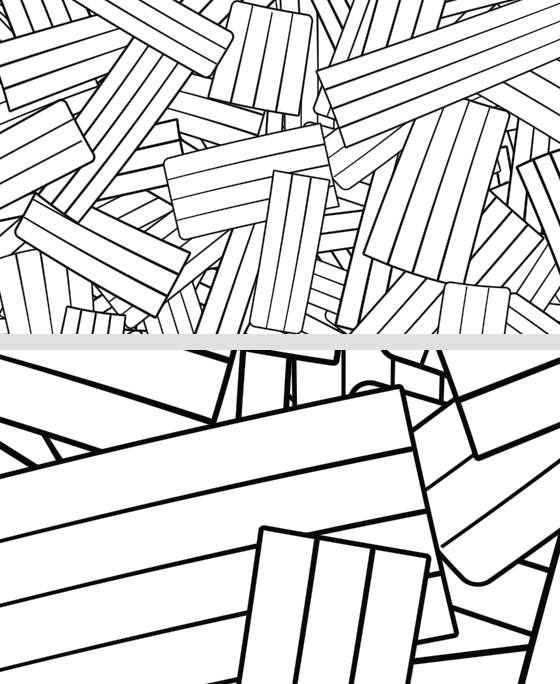
Top, the full canvas; bottom, a detail of the centre.
A WebGL 1 fragment shader for this pattern:

```glsl
precision highp float;
// Heap of white planks drawn in black ink, each with a few lengthwise grain lines.
// Planks are bent, tapered rounded boxes laid over each other in painter's order;
// an evenly spread sequence places them and a sine hash shapes them.

uniform vec2 u_resolution;

#define PLANK_COUNT 96
#define LINE_WIDTH 0.0058      // in canvas heights
#define EDGE_SOFTNESS 1.3      // width of the smoothed edge, in pixels
#define MARGIN 0.16            // how far plank centres may leave the canvas
#define BAND_MIN 0.045         // width of one band between grain lines
#define BAND_MAX 0.068
#define LENGTH_MIN 0.26
#define LENGTH_MAX 0.74
#define CORNER_RADIUS 0.018
#define TAPER 0.22
#define BEND 0.22

const vec3 PAPER = vec3(1.0);
const vec3 INK = vec3(0.03);

float hash(float plank, float trait) {
  return fract(sin(dot(vec2(plank, trait), vec2(12.9898, 78.233))) * 43758.5453);
}

// Linear edge: 1 where x is below 0, 0 above, smoothed over the given width.
float below(float x, float soft) {
  return clamp(0.5 - x / soft, 0.0, 1.0);
}

float roundedBox(vec2 p, vec2 halfSize, float radius) {
  vec2 d = abs(p) - halfSize + radius;
  return length(max(d, 0.0)) + min(max(d.x, d.y), 0.0) - radius;
}

// Moves p into the frame of a plank and undoes its hand-drawn distortion.
vec2 plankSpace(vec2 p, float id, vec2 halfSize) {
  float angle = 6.2832 * hash(id, 1.0);
  float c = cos(angle), s = sin(angle);
  vec2 q = vec2(c * p.x + s * p.y, c * p.y - s * p.x);
  q.y += BEND * (hash(id, 2.0) - 0.5) * q.x * q.x;
  q.x += 1.6 * (hash(id, 3.0) - 0.5) * q.y * q.y;
  float along = clamp(q.x / halfSize.x, -1.2, 1.2);
  q.y /= 1.0 + TAPER * (hash(id, 4.0) - 0.5) * along;
  return q;
}

// Returns the ink amount in x and the plank's coverage in y.
vec2 drawPlank(vec2 p, float id, float scale, float soft) {
  float bands = 3.0 + floor(1.7 * hash(id, 5.0));
  float bandWidth = scale * mix(BAND_MIN, BAND_MAX, hash(id, 6.0));
  float plankLength = scale * mix(LENGTH_MIN, LENGTH_MAX, hash(id, 7.0));
  vec2 halfSize = 0.5 * vec2(plankLength, bands * bandWidth);
  vec2 q = plankSpace(p, id, halfSize);

  // Outline: one end rounded, the other nearly square.
  float weight = hash(id, 8.0);
  float lineWidth = LINE_WIDTH * mix(0.85, 1.4, weight * weight);
  float radius = q.x > 0.0 ? CORNER_RADIUS : 0.003;
  float edge = roundedBox(q, halfSize, radius);
  float outline = below(-edge - 0.5 * lineWidth, soft);

  // Grain: lines between the bands, thinning and stopping short at one end.
  float band = q.y / bandWidth + 0.5 * bands;
  float nearest = clamp(floor(band + 0.5), 1.0, bands - 1.0);
  float thinning = mix(1.1, 0.75, smoothstep(-halfSize.x, halfSize.x, q.x));
  float offset = abs(band - nearest) * bandWidth;
  float grain = below(offset - 0.5 * lineWidth * thinning, soft);
  float gap = 0.035 * max(hash(id, 9.0 + nearest) - 0.6, 0.0);
  grain *= below(q.x - halfSize.x + gap, soft);

  return vec2(max(outline, grain), below(edge - 0.5 * lineWidth, soft));
}

void main() {
  vec2 p = gl_FragCoord.xy / u_resolution.y;
  vec2 canvas = vec2(u_resolution.x / u_resolution.y, 1.0);
  float soft = EDGE_SOFTNESS / u_resolution.y;

  vec3 color = PAPER;
  for (int i = 0; i < PLANK_COUNT; i++) {
    float id = float(i) + 1.0;
    vec2 spread = fract(id * vec2(0.75488, 0.56984) + 0.31);
    vec2 center = spread * (canvas + 2.0 * MARGIN) - MARGIN;
    // Lower planks are smaller, so the gaps show denser lines.
    float scale = mix(0.7, 1.12, id / float(PLANK_COUNT));
    vec2 plank = drawPlank(p - center, id, scale, soft);
    color = mix(color, mix(PAPER, INK, plank.x), plank.y);
  }
  gl_FragColor = vec4(color, 1.0);
}
```
